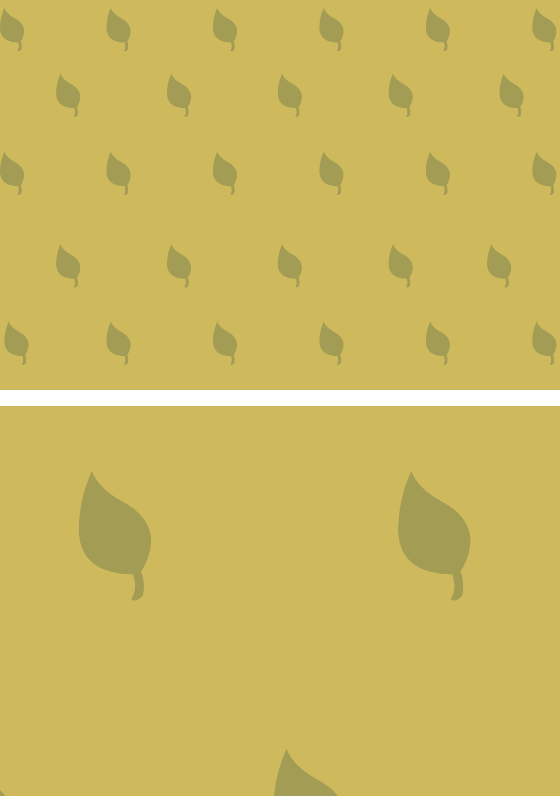
Top: the whole. Bottom: its middle third, enlarged.
This pattern is drawn by a WebGL 1 fragment shader. Its source:

```glsl
precision highp float;
// Staggered rows of small olive leaves on a plain mustard ground.

uniform vec2 u_resolution;

// Distance to one outline segment; flips side at each crossing (even-odd rule).
void addSegment(vec2 p, vec2 a, vec2 b, inout float dist, inout float side) {
  vec2 edge = b - a, w = p - a;
  dist = min(dist, length(w - edge * clamp(dot(w, edge) / dot(edge, edge), 0.0, 1.0)));
  bvec3 crossing = bvec3(p.y >= a.y, p.y < b.y, edge.x * w.y > edge.y * w.x);
  if (all(crossing) || all(not(crossing))) side = -side;
}

// Quadratic Bezier from a to c, bent towards b, cut into short segments.
void addCurve(vec2 p, vec2 a, vec2 b, vec2 c, inout float dist, inout float side) {
  vec2 from = a;
  for (int i = 1; i <= 8; i++) {
    float t = float(i) / 8.0;
    vec2 to = mix(mix(a, b, t), mix(b, c, t), t);
    addSegment(p, from, to, dist, side);
    from = to;
  }
}

// Signed distance to a leaf whose tip is at zero and whose stem points down (+y).
float leafDistance(vec2 p) {
  float dist = 1000.0, side = 1.0;

  // Right flank, from the tip to the stem
  addCurve(p, vec2(0.0, 0.0), vec2(3.0, 8.0), vec2(14.0, 14.0), dist, side);
  addCurve(p, vec2(14.0, 14.0), vec2(25.5, 20.0), vec2(27.0, 30.0), dist, side);
  addCurve(p, vec2(27.0, 30.0), vec2(27.5, 38.0), vec2(22.5, 46.0), dist, side);

  // Stem with its slanted foot
  addCurve(p, vec2(22.5, 46.0), vec2(24.5, 51.0), vec2(23.3, 57.0), dist, side);
  addCurve(p, vec2(23.3, 57.0), vec2(20.0, 60.5), vec2(18.0, 58.5), dist, side);
  addCurve(p, vec2(18.0, 58.5), vec2(21.0, 54.0), vec2(18.8, 47.3), dist, side);

  // Rounded base and left flank, back to the tip
  addCurve(p, vec2(18.8, 47.3), vec2(-5.0, 47.0), vec2(-6.0, 28.0), dist, side);
  addCurve(p, vec2(-6.0, 28.0), vec2(-6.0, 13.0), vec2(0.0, 0.0), dist, side);
  return dist * side;
}

void main() {
  // The canvas is 768 units wide, with y running down from the top
  float pixel = 768.0 / u_resolution.x;
  vec2 p = vec2(gl_FragCoord.x, u_resolution.y - gl_FragCoord.y) * pixel;

  // Unevenly spaced rows: count the gaps passed and add up their heights
  vec4 passed = step(vec4(86.0, 184.0, 301.0, 418.0), vec4(p.y));
  float row = dot(passed, vec4(1.0));
  float tipY = 11.0 + dot(passed, vec4(90.0, 107.0, 127.0, 106.0));

  // Odd rows are staggered and slightly wider spaced
  float odd = mod(row, 2.0);
  float pitch = mix(146.0, 152.0, odd);
  float startX = mix(6.0, 83.0, odd);
  float column = floor((p.x - startX - 10.5) / pitch + 0.5);
  float tipX = startX + column * pitch;

  // Two leaves sit a little off the grid
  if (row > 3.5 && abs(column) < 0.5) tipX += 6.0;
  if (abs(row - 3.0) < 0.5 && abs(column - 4.0) < 0.5) tipX -= 17.0;

  float dist = leafDistance(p - vec2(tipX, tipY));
  float leaf = 1.0 - smoothstep(-0.6 * pixel, 0.6 * pixel, dist);
  vec3 color = mix(vec3(0.808, 0.729, 0.361), vec3(0.64, 0.61, 0.33), leaf);
  gl_FragColor = vec4(color, 1.0);
}
```
